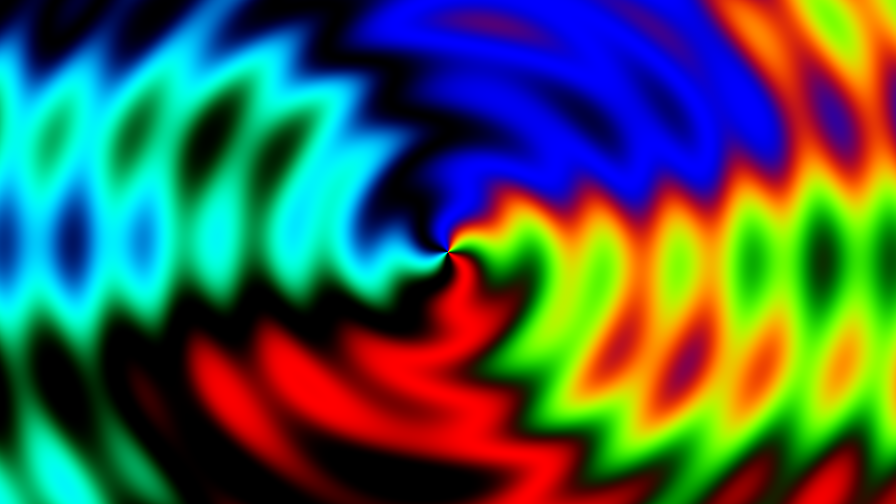
Write a Shadertoy shader that draws this background.

```glsl
// A pinwheel of six soft colour lobes around the centre of the canvas.
// The polar angle is bent by slow waves along x and y and by a fine
// circular ripple, then each channel is lit by two lobes of that angle.

// Smooth cos^2 bump on the circle; all angles in degrees.
float lobe(float angle, float center, float halfWidth) {
    float d = abs(mod(angle - center + 180.0, 360.0) - 180.0);
    float c = cos(radians(90.0) * min(d / halfWidth, 1.0));
    return c * c;
}

// Colour wheel: red, green, orange, blue, cyan and black gaps.
vec3 wheelColor(float angle) {
    float red   = lobe(angle, -80.0, 44.0) + lobe(angle, 15.0, 47.0);
    float green = lobe(angle, -8.0, 47.0) + lobe(angle, 176.0, 46.0);
    float blue  = lobe(angle, 70.0, 50.0) + lobe(angle, 166.0, 48.0);
    return min(vec3(red, green, blue), 1.0);
}

// Angular offset in degrees, identical at p and -p.
float warp(vec2 p) {
    float slow = 13.0 - 19.0 * cos(8.0 * p.x) - 24.0 * cos(12.9 * p.y);
    float ripple = 12.0 * cos(43.8 * (length(p) - 0.384));
    return slow + ripple;
}

void mainImage(out vec4 fragColor, in vec2 fragCoord) {
    // Centred coordinates, in canvas heights
    vec2 p = (fragCoord - 0.5 * iResolution.xy) / iResolution.y;
    float angle = degrees(atan(p.y, p.x + 1e-6));
    fragColor = vec4(wheelColor(angle + warp(p)), 1.0);
}
```
